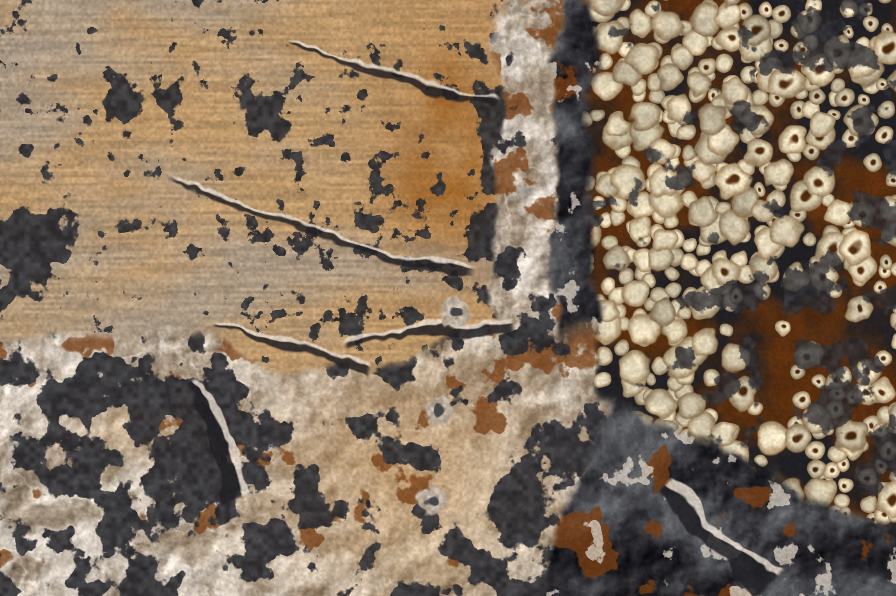
A Shadertoy shader for this texture:

```glsl
const vec3 TAN = vec3(.73, .585, .41), STONE = vec3(.63, .565, .49), PALE = vec3(.82, .78, .73);
const vec3 INK = vec3(.13, .125, .14), SLATE = vec3(.34, .345, .36);
const vec3 RUST = vec3(.46, .24, .08), CREAM = vec3(.9, .85, .73);

float hash(vec2 p) {
  vec3 q = fract(p.xyx * .1031);
  q += dot(q, q.yzx + 33.33);
  return fract((q.x + q.y) * q.z);
}
float noise(vec2 p) {
  vec2 i = floor(p), f = fract(p), e = vec2(1, 0);
  f *= f * (3. - 2. * f);
  return mix(mix(hash(i), hash(i + e), f.x), mix(hash(i + e.yx), hash(i + 1.), f.x), f.y);
}
float fbm(vec2 p) {
  float sum = 0., amp = .5;
  for (int i = 0; i < 5; i++, amp *= .5) {
    sum += amp * noise(p);
    p = mat2(1.6, 1.2, -1.2, 1.6) * p + 7.1;
  }
  return sum;
}
float relief(vec2 p) { return fbm(p) - fbm(p + vec2(-.14, .14)); }
float blob(vec2 p, float x, float y, float rx, float ry) {
  vec2 d = (p - vec2(x, y)) / vec2(rx, ry);
  return exp(-dot(d, d));
}
float band(float x, float a, float b, float s) {
  return smoothstep(a - s, a + s, x) * (1. - smoothstep(b - s, b + s, x));
}
// Ragged stain that spreads as bias rises
float stain(vec2 p, float scale, float bias) {
  return smoothstep(-.025, .025, fbm(p * scale) - .48 + bias);
}
vec3 soil(vec3 col, vec2 p, float amount) {
  return mix(col, mix(INK, SLATE, .6 * noise(p * 110.)), .93 * amount);
}

// Overlapping wax discs over a ground
vec3 beads(vec3 col, vec2 p, float scale, float bias) {
  vec2 g = p * scale + .2 * noise(p * 60.);
  for (int k = 0; k < 9; k++) {
    vec2 id = floor(g) + vec2(k % 3 - 1, k / 3 - 1), c = id / scale;
    vec2 centre = id + .1 + .8 * vec2(hash(id), hash(id + 17.3));
    float d = length(g - centre) / (.38 + .18 * hash(id + 5.));
    float clump = .42 + .6 * blob(c, 1.14, .58, .16, .35) - .6 * blob(c, 1.27, .3, .06, .06);
    float on = step(hash(id + 3.), clump + 1.1 * noise(c * 7.) - .55 + bias);
    float age = step(.35, hash(id + 11.) * smoothstep(1., 1.4, c.x));
    vec3 wax = mix(CREAM, vec3(.6, .5, .36), smoothstep(.45, 1.05, d));
    wax = mix(wax, RUST * .7, age * (1. - smoothstep(.15, .4, d)));
    col = mix(col, wax * (.86 + .18 * hash(id + 8.)), on * (1. - smoothstep(.9, 1.06, d)));
  }
  return col;
}

// Raised crease: bright lip above a dark shadow
void crease(inout vec3 col, vec2 p, vec2 a, vec2 b, float sag, float width) {
  vec2 dir = normalize(b - a);
  float t = dot(p - a, dir) / length(b - a), span = .85 * band(t, 0., 1., .02);
  float d = dot(p - a, vec2(-dir.y, dir.x)) + sag * 4. * t * (1. - t);
  d += .018 * noise(p * 18.) + .006 * noise(p * 70.) - .012;
  float w = width * (.5 + noise(p * 25.));
  col = mix(col, INK, span * band(d, -w * (.8 + 1.6 * t), 0., .0025));
  col = mix(col, PALE * 1.08, span * band(d, 0., w * .8, .002));
}
void washer(inout vec3 col, vec2 p, vec2 centre) {
  float d = length(p - centre) / .025 + .5 * noise(p * 90.) - .25;
  col = mix(col, mix(STONE, PALE, noise(p * 150.)), 1. - smoothstep(.85, 1.1, d));
  col = mix(col, SLATE * .8, 1. - smoothstep(.25, .45, d));
}

vec3 plaster(vec2 p) {
  float weave = noise(p * vec2(14, 210)) + .6 * noise(p * 180.) - .8;
  vec3 col = mix(STONE * 1.06, TAN, smoothstep(.2, .65, fbm(p * vec2(4, 9)) + .35 * p.x - .16));
  float amber = 1.5 * blob(p, .75, .76, .1, .18) * fbm(p * 12.);
  col = mix(col * (1. + .2 * weave), vec3(.6, .36, .12), amber);
  float soot = .25 * blob(p, .2, .82, .17, .08) + .24 * blob(p, .46, .8, .08, .04)
    + .5 * blob(p, .03, .57, .08, .08) + .42 * blob(p, .83, .72, .045, .25) - .27;
  float pepper = .16 * blob(p, .63, .62, .24, .2) - .25;
  return soil(col, p, max(stain(p, 24., soot), stain(p + 6., 38., pepper)));
}
vec3 crust(vec2 p) {
  vec2 q = p + .03 * fbm(p * 9.);
  float vein = 1. - smoothstep(0., .045, abs(fbm(q * 13.) - .48));
  float cloth = .85 * blob(p, .68, .2, .24, .2) + .5 * blob(p, .22, .28, .12, .06);
  vec3 col = mix(STONE, PALE, smoothstep(.4, .62, fbm(q * 20.)));
  col = mix(col, PALE, .6 * vein) + 1.1 * relief(q * 24.);
  col = mix(col, TAN * (.9 + .25 * noise(p * 180.)), .85 * cloth);
  float rust = .2 * blob(p, .97, .36, .09, .06) + .1 * blob(p, .7, .38, .2, .06) - .17;
  col = mix(col, RUST, .75 * stain(p + 3., 17., rust));
  float soot = .19 * blob(p, .12, .16, .32, .17) + .18 * blob(p, .34, .32, .07, .09)
    + .14 * blob(p, 0., .38, .2, .06) + .2 * blob(p, .88, .12, .1, .16) - .13;
  return soil(col, p, stain(p + 9., 21., soot));
}
vec3 tar(vec2 p) {
  vec3 col = mix(INK, SLATE, smoothstep(.35, .7, fbm(p * 15.))) + .5 * relief(p * 22.);
  col = mix(col, RUST, .8 * stain(p, 18., .2 * blob(p, .99, .12, .06, .13) - .2));
  return mix(col, PALE, .8 * stain(p + 5., 26., -.2));
}
vec3 waxField(vec2 p) {
  vec3 col = mix(INK, RUST * .75, smoothstep(.38, .62, fbm(p * 9.)));
  col = beads(beads(col, p, 34., -.1), p, 19., .06) * (.84 + .32 * fbm(p * 45.));
  return soil(col, p, .85 * stain(p + 2., 20., .13 * smoothstep(1.15, 1.45, p.x) - .17));
}

void mainImage(out vec4 fragColor, in vec2 fragCoord) {
  vec2 p = fragCoord / iResolution.y;
  vec2 q = p + .07 * vec2(fbm(p * 11.), fbm(p * 11. + 40.)) - .034;
  // Regions
  float lower = 1. - smoothstep(.43, .45, q.y + .07 * band(q.x, .42, .7, .1));
  vec3 col = mix(plaster(p), crust(p), max(lower, band(q.x, .835, .935, .008)));
  float gap = smoothstep(.925, .94, q.x) * smoothstep(.42, .46, q.y);
  col = mix(col, tar(p), max(gap, smoothstep(.9, .92, q.x - .35 * q.y)));
  float edge = smoothstep(.79, .82, q.y + .46 * q.x);
  col = mix(col, waxField(p), smoothstep(.985, 1.005, q.x) * edge);
  // Folds
  crease(col, p, vec2(.49, .935), vec2(.835, .835), .008, .006);
  crease(col, p, vec2(.29, .7), vec2(.79, .545), .014, .006);
  crease(col, p, vec2(.36, .45), vec2(.62, .385), -.012, .008);
  crease(col, p, vec2(.58, .425), vec2(.86, .455), -.01, .009);
  crease(col, p, vec2(.32, .36), vec2(.41, .17), -.01, .014);
  crease(col, p, vec2(1.12, .19), vec2(1.3, .03), .01, .015);
  // Washers
  washer(col, p, vec2(.725, .16));
  washer(col, p, vec2(.735, .31));
  washer(col, p, vec2(.765, .475));
  // Grain
  fragColor = vec4(clamp(col * (.93 + .14 * noise(p * 260.)), 0., 1.), 1);
}
```
